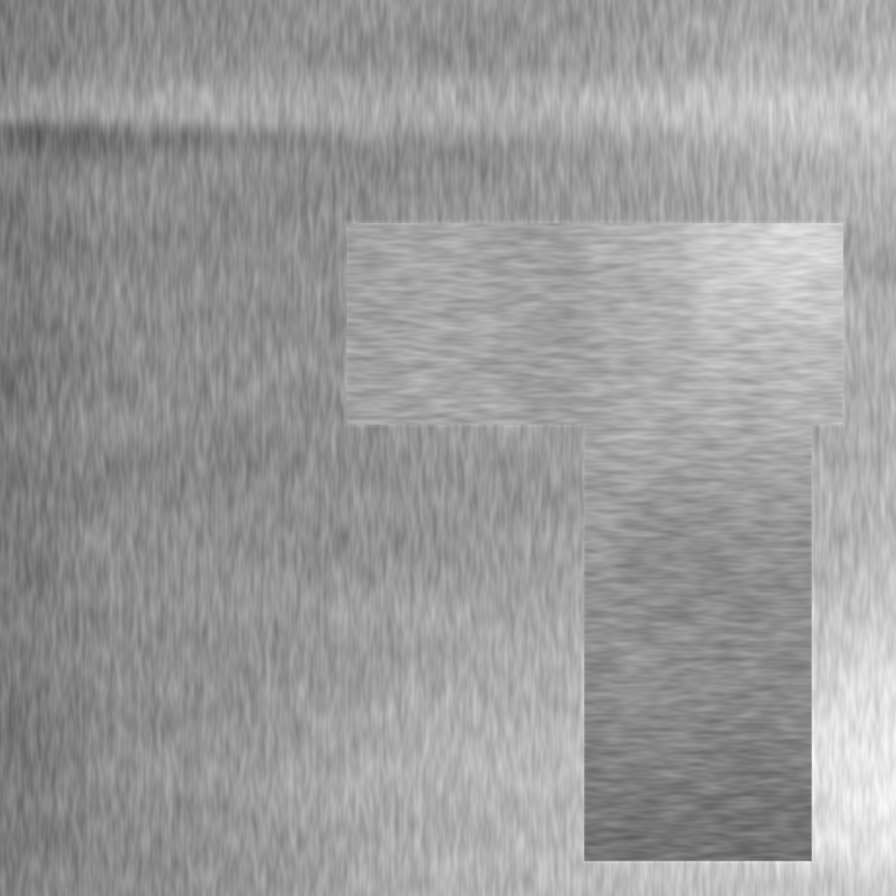
Give the GLSL for this texture, as a WebGL 1 fragment shader.

```glsl
precision highp float;
// Brushed steel sheet with a cross-brushed panel made of two joined rectangles.

uniform vec2 u_resolution;

vec2 gradientAt(vec2 cell) {
    vec3 h = fract(cell.xyx * vec3(0.1031, 0.1030, 0.0973));
    h += dot(h, h.yzx + 33.33);
    float angle = 6.2832 * fract((h.x + h.y) * h.z);
    return vec2(cos(angle), sin(angle));
}

float gradientNoise(vec2 p) {
    vec2 i = floor(p);
    vec2 f = fract(p);
    vec2 u = f * f * f * (f * (f * 6.0 - 15.0) + 10.0);
    float a = dot(gradientAt(i), f);
    float b = dot(gradientAt(i + vec2(1.0, 0.0)), f - vec2(1.0, 0.0));
    float c = dot(gradientAt(i + vec2(0.0, 1.0)), f - vec2(0.0, 1.0));
    float d = dot(gradientAt(i + 1.0), f - 1.0);
    return mix(mix(a, b, u.x), mix(c, d, u.x), u.y);
}

// Brush strokes run along the y axis of p
float brushGrain(vec2 p) {
    return 0.095 * gradientNoise(p * vec2(125.0, 24.0))
         + 0.075 * gradientNoise(p * vec2(230.0, 47.0) + 19.7)
         + 0.035 * gradientNoise(p * vec2(48.0, 11.0) + 71.3);
}

float boxDistance(vec2 p, vec2 low, vec2 high) {
    vec2 d = abs(p - 0.5 * (low + high)) - 0.5 * (high - low);
    return length(max(d, 0.0)) + min(max(d.x, d.y), 0.0);
}

float glow(vec2 p, vec2 center, vec2 radius) {
    vec2 d = (p - center) / radius;
    return exp(-dot(d, d));
}

float sheetTone(vec2 p) {
    float tone = 0.48 + 0.06 * smoothstep(0.0, 0.15, p.x) + 0.15 * p.x * p.x;

    // Light gathering toward the lower right
    tone += 0.13 * smoothstep(0.5, 0.1, p.y) * smoothstep(0.0, 0.65, p.x);
    tone += 0.11 * glow(p, vec2(1.0, 0.17), vec2(0.16, 0.16));
    tone -= 0.05 * smoothstep(0.06, 0.0, p.y) * smoothstep(0.6, 1.0, p.x);

    // Reflected band with a slanted lower edge and a shadow beneath
    float edge = 0.864 - 0.036 * p.x;
    float blur = 0.01 + 0.025 * p.x;
    float band = smoothstep(edge - blur, edge + blur, p.y) * smoothstep(0.935, 0.885, p.y);
    tone += 0.105 * band;
    tone -= 0.045 * glow(p, vec2(0.3, 0.846), vec2(0.5, 0.022));
    tone -= 0.05 * glow(p, vec2(0.09, 0.845), vec2(0.07, 0.025));
    tone -= 0.05 * glow(p, vec2(1.0, 0.71), vec2(0.08, 0.035));

    // Cloudy cross bands
    return tone + 0.05 * gradientNoise(p * vec2(3.5, 15.0) + 4.6);
}

float panelTone(vec2 p) {
    float upper = 0.64 + 0.05 * smoothstep(0.6, 0.85, p.x);
    upper -= 0.025 * glow(p, vec2(0.6, 0.64), vec2(0.06, 0.2));
    upper += 0.13 * glow(p, vec2(0.88, 0.73), vec2(0.13, 0.1));

    float lower = 0.44 + 0.11 * smoothstep(0.03, 0.28, p.y)
                + 0.10 * smoothstep(0.34, 0.53, p.y);
    lower += 0.02 * glow(p, vec2(0.72, 0.25), vec2(0.04, 0.2));

    float tone = mix(lower, upper, smoothstep(0.49, 0.54, p.y));
    return tone + 0.035 * gradientNoise(p * vec2(15.0, 3.5) + 8.2);
}

void main() {
    vec2 p = gl_FragCoord.xy / u_resolution;
    float pixel = 1.0 / min(u_resolution.x, u_resolution.y);

    float panel = min(boxDistance(p, vec2(0.387, 0.526), vec2(0.941, 0.751)),
                      boxDistance(p, vec2(0.652, 0.039), vec2(0.906, 0.54)));

    float sheet = sheetTone(p) + brushGrain(p);
    float inset = panelTone(p) + brushGrain(p.yx + 3.1);
    float tone = mix(inset, sheet, smoothstep(-pixel, pixel, panel));

    // Thin catch of light along the panel outline
    tone += 0.045 * exp(-pow((panel - 0.001) / 0.0022, 2.0));

    gl_FragColor = vec4(vec3(clamp(tone, 0.0, 1.0)), 1.0);
}
```
